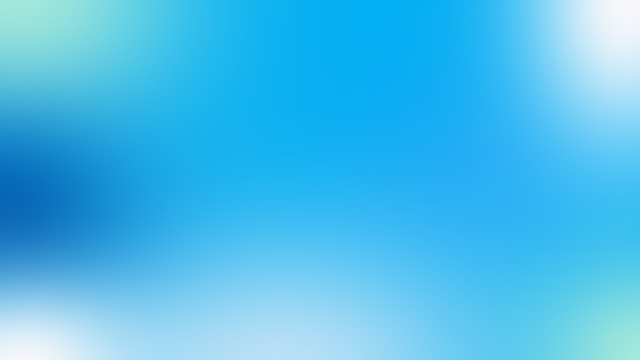
This background is drawn by a Shadertoy shader. Its source:

```glsl
#define BASE_BLUE  vec3(0.00, 0.68, 0.95)
#define AZURE      vec3(0.08, 0.66, 0.96)
#define PALE_BLUE  vec3(0.73, 0.88, 0.96)
#define MINT       vec3(0.64, 0.91, 0.86)
#define DEEP_BLUE  vec3(0.01, 0.39, 0.71)
#define WHITE      vec3(0.97, 0.97, 0.98)
#define ASPECT     (16.0 / 9.0)

// Elliptical Gaussian falloff: 1 at the centre, 1/e at the radius
float glow(vec2 p, vec2 centre, vec2 radius) {
    vec2 d = (p - centre) / radius;
    return exp(-dot(d, d));
}

void mainImage(out vec4 fragColor, in vec2 fragCoord) {
    // Height spans 0 to 1, width spans 0 to ASPECT
    vec2 p = fragCoord / iResolution.xy * vec2(ASPECT, 1.0);

    // Broad body tones
    vec3 color = mix(BASE_BLUE, AZURE, glow(p, vec2(1.30, 0.52), vec2(0.32, 0.28)));
    color = mix(color, PALE_BLUE, glow(p, vec2(0.78, -0.03), vec2(0.64, 0.39)));

    // Left side, from top to bottom
    color = mix(color, MINT, glow(p, vec2(0.05, 1.01), vec2(0.46, 0.39)));
    color = mix(color, DEEP_BLUE, glow(p, vec2(0.00, 0.42), vec2(0.36, 0.27)));
    color = mix(color, WHITE, glow(p, vec2(0.06, -0.02), vec2(0.34, 0.23)));

    // Right corners
    color = mix(color, WHITE, glow(p, vec2(1.74, 0.99), vec2(0.29, 0.42)));
    color = mix(color, MINT, glow(p, vec2(1.80, 0.00), vec2(0.33, 0.28)));

    fragColor = vec4(color, 1.0);
}
```
